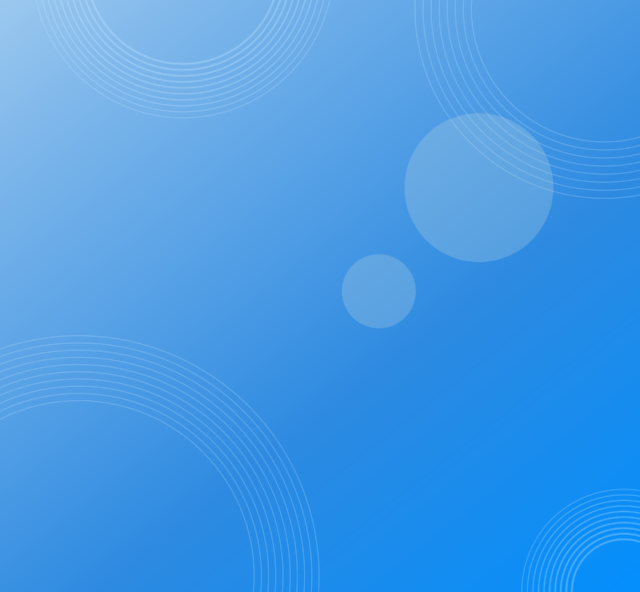
A Shadertoy shader for this background:

```glsl
// Soft blue diagonal gradient with four families of thin concentric rings
// and two translucent discs. Rings repeat by rounding the radius to the
// nearest ring; every edge is smoothed by its coverage of one pixel.

#define LINE_WIDTH 0.0014
#define BOLD_WIDTH 0.0034
#define LINE_ALPHA 0.33
#define DISC_ALPHA 0.26
#define GRADIENT_SLOPE 0.78
#define SKY_STOP 0.155
#define MID_STOP 0.618
#define EDGE_SOFTNESS 1.4

const vec3 PALE_BLUE = vec3(0.61, 0.785, 0.935);
const vec3 SKY_BLUE  = vec3(0.49, 0.715, 0.92);
const vec3 MID_BLUE  = vec3(0.175, 0.54, 0.88);
const vec3 VIVID_BLUE = vec3(0.01, 0.56, 0.99);
const vec3 LINE_TINT = vec3(0.76, 0.90, 1.0);
const vec3 DISC_TINT = vec3(0.76, 0.85, 0.88);

// Position of t between two gradient stops
float between(float a, float b, float t) {
    return clamp((t - a) / (b - a), 0.0, 1.0);
}

// Diagonal gradient from the top left to the bottom right
vec3 background(vec2 p, float aspect) {
    float t = (GRADIENT_SLOPE * p.x + 1.0 - p.y) / (GRADIENT_SLOPE * aspect + 1.0);
    vec3 color = mix(PALE_BLUE, SKY_BLUE, between(0.0, SKY_STOP, t));
    color = mix(color, MID_BLUE, between(SKY_STOP, MID_STOP, t));
    return mix(color, VIVID_BLUE, between(MID_STOP, 1.0, t));
}

// Share of a soft pixel covered by a line of the given width at distance d
float lineCoverage(float d, float width, float soft) {
    float upper = min(d + 0.5 * width, 0.5 * soft);
    float lower = max(d - 0.5 * width, -0.5 * soft);
    return max(upper - lower, 0.0) / soft;
}

// Evenly spaced rings; the line width tapers from the inner to the outer one
float rings(vec2 p, vec2 center, float inner, float outer, float count,
            float innerWidth, float soft) {
    float last = count - 1.0;
    float spacing = (outer - inner) / last;
    float radius = length(p - center);
    float index = clamp(floor((radius - inner) / spacing + 0.5), 0.0, last);
    float width = mix(innerWidth, LINE_WIDTH, index / last);
    return lineCoverage(radius - inner - index * spacing, width, soft);
}

float disc(vec2 p, vec2 center, float radius, float soft) {
    return clamp((radius - length(p - center)) / soft + 0.5, 0.0, 1.0);
}

void mainImage(out vec4 fragColor, in vec2 fragCoord) {
    float pixel = 1.0 / iResolution.y;
    float soft = EDGE_SOFTNESS * pixel;
    float aspect = iResolution.x * pixel;
    vec2 p = fragCoord * pixel;
    vec3 color = background(p, aspect);

    // Ring families: top left, top right, bottom left, bottom right
    float lines = rings(p, vec2(0.309, 1.055), 0.163, 0.254, 10.0, BOLD_WIDTH, soft);
    lines = max(lines, rings(p, vec2(1.021, 0.985), 0.2247, 0.320, 8.0, LINE_WIDTH, soft));
    lines = max(lines, rings(p, vec2(0.133, 0.027), 0.2963, 0.4059, 10.0, LINE_WIDTH, soft));
    lines = max(lines, rings(p, vec2(1.054, 0.001), 0.088, 0.1725, 10.0, BOLD_WIDTH, soft));
    color = mix(color, LINE_TINT, LINE_ALPHA * lines);

    // Translucent discs above the rings
    float discs = max(disc(p, vec2(0.809, 0.683), 0.1257, soft),
                      disc(p, vec2(0.640, 0.508), 0.0625, soft));
    color = mix(color, DISC_TINT, DISC_ALPHA * discs);

    fragColor = vec4(color, 1.0);
}
```
